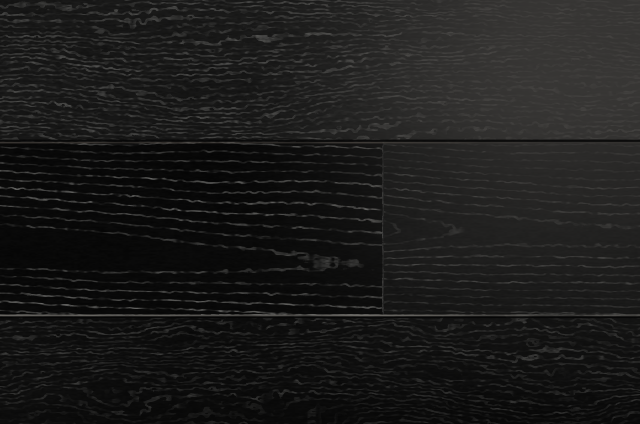
Write a WebGL 2 fragment shader that draws this texture.

```glsl
#version 300 es
precision highp float;
// Black-stained oak floor: three rows of planks, the middle row butt-jointed.
// Growth rings are contours of a field per plank (nested arches or warped
// layers), broken into pores by noise, under a soft sheen from the upper right.
uniform vec2 u_resolution;
out vec4 fragColor;

const float SEAM_LOW = 0.256;    // heights of the long seams
const float SEAM_HIGH = 0.668;
const float JOINT_X = 0.904;     // butt joint in the middle row
const vec3 WOOD_TINT = vec3(1.0, 1.0, 0.98);
const vec3 SHEEN_TINT = vec3(1.0, 0.975, 0.945);

float hash(vec2 p) {
    vec3 q = fract(p.xyx * vec3(0.1031, 0.1030, 0.0973));
    q += dot(q, q.yzx + 33.33);
    return fract((q.x + q.y) * q.z);
}

float noise(vec2 p) {
    vec2 i = floor(p), f = fract(p);
    f = f * f * (3.0 - 2.0 * f);
    float low = mix(hash(i), hash(i + vec2(1, 0)), f.x);
    float high = mix(hash(i + vec2(0, 1)), hash(i + vec2(1, 1)), f.x);
    return mix(low, high, f.y);
}

float fbm(vec2 p) {
    float sum = 0.0, amp = 0.5;
    for (int i = 0; i < 4; i++) {
        sum += amp * noise(p);
        p = p * 2.03 + 17.7;
        amp *= 0.45;
    }
    return sum;
}

// Nested arches opening to the left; whole steps are successive rings.
// A larger bend lets the outer arches run on without closing.
float archField(vec2 p, float axis, float taper, float bend, float first, float spacing) {
    float wave = 0.014 * (noise(p * vec2(4.0, 9.0)) - 0.5);
    float rough = 0.004 * (noise(p * vec2(75.0, 110.0)) - 0.5);
    float d = p.y - axis + wave;
    float reach = (1.0 - exp(-bend * max(p.x, 0.0))) / bend;
    return (sqrt(d * d + taper * reach) + rough - first) / spacing + 0.5;
}

// Flat layers pushed around until they fold into eyes and flames.
float figuredField(vec2 p, float density, vec2 scale, float warp) {
    float rough = 0.6 * noise(p * vec2(80.0, 130.0));
    return p.y * density + warp * fbm(p * scale) + rough;
}

// Light ring at the middle of each step, split into dashes along the grain.
float ringLine(float field, float width, float gaps, vec2 p) {
    float aa = fwidth(field);
    float d = abs(fract(field) - 0.5);
    float line = 1.0 - smoothstep(width, width + 0.03 + 0.75 * aa, d);
    float id = floor(field);
    float start = 9.0 * hash(vec2(id, 3.0));
    float dash = 0.5 * noise(vec2(p.x * 28.0 + start, id * 5.0));
    dash += 0.5 * noise(vec2(p.x * 105.0 + start, id * 7.0));
    float weight = 0.5 + 0.5 * hash(vec2(id, 8.0));
    return line * weight * mix(1.0, smoothstep(0.2, 0.7, dash), gaps);
}

float stripe(float x, float center, float halfWidth, float px) {
    return 1.0 - smoothstep(halfWidth - 0.5 * px, halfWidth + px, abs(x - center));
}

void main() {
    vec2 p = gl_FragCoord.xy / u_resolution.y;
    float px = 1.0 / u_resolution.y;
    float sheen = smoothstep(0.5, 1.3, p.x) * smoothstep(0.05, 0.85, p.y);

    // Ring field, base tone and ring strength of each plank
    float field, base, strength, width = 0.09, gaps = 0.85;
    if (p.y > SEAM_HIGH) {
        field = figuredField(p, 82.0, vec2(2.0, 8.0), 9.0);
        base = 0.092;
        strength = 0.18;
    } else if (p.y < SEAM_LOW) {
        field = figuredField(p + 5.0, 74.0, vec2(3.2, 9.0), 11.0);
        base = 0.052;
        strength = 0.145;
    } else if (p.x < JOINT_X) {
        float tilt = 0.055 * (1.0 - 0.75 * smoothstep(0.42, 0.62, p.y));
        field = archField(p, 0.42 - tilt * p.x, 0.004, 0.25, 0.054, 0.0195);
        base = 0.037;
        strength = 0.32;
        width = 0.03;
        gaps = 0.8;
    } else {
        vec2 local = vec2(p.x - JOINT_X, p.y);
        field = archField(local, 0.463 - 0.03 * local.x, 0.0104, 4.0, 0.0187, 0.0175);
        base = 0.068;
        strength = 0.18;
        width = 0.03;
        gaps = 0.8;
    }
    float rings = ringLine(field, width, gaps, p) * step(0.0, field);

    // Fine pores along the grain, and slow tonal drift
    float pores = noise(p * vec2(50.0, 250.0)) * 0.5 + noise(p * vec2(140.0, 330.0)) * 0.5;
    float drift = fbm(p * vec2(2.0, 5.0) + 40.0) - 0.45;
    float contrast = 1.0 - 0.78 * sheen;
    float tone = base + 0.12 * sheen + 0.03 * drift;
    tone += (pores - 0.5) * (0.012 + 0.3 * base) * contrast;
    tone += strength * rings * contrast * (0.4 + pores);
    tone *= mix(0.75, 1.0, smoothstep(0.0, 0.12, p.y));
    vec3 color = tone * mix(WOOD_TINT, SHEEN_TINT, sheen);

    // Dark seams with a worn, light-catching edge
    float wear = 0.5 + 0.5 * noise(vec2(p.x * 14.0, 2.0));
    float fade = 1.0 - smoothstep(0.7, 1.4, p.x);
    float gap = max(stripe(p.y, SEAM_HIGH, 0.0022, px), stripe(p.y, SEAM_LOW - 0.004, 0.0018, px));
    color = mix(color, vec3(0.015), 0.85 * gap);
    float highEdge = stripe(p.y, SEAM_HIGH - 0.0045, 0.0012, px) * mix(0.3, 0.85, fade);
    color = mix(color, vec3(0.3, 0.28, 0.26), highEdge * wear);
    float lowEdge = stripe(p.y, SEAM_LOW, 0.0014, px) * mix(0.55, 1.0, fade);
    color = mix(color, vec3(0.45, 0.44, 0.42), lowEdge * wear);

    // Butt joint, only between the seams
    float row = step(SEAM_LOW + 0.003, p.y) * step(p.y, SEAM_HIGH - 0.006);
    color = mix(color, vec3(0.13), 0.4 * row * wear * stripe(p.x, JOINT_X, 0.001, px));
    fragColor = vec4(color, 1.0);
}
```
